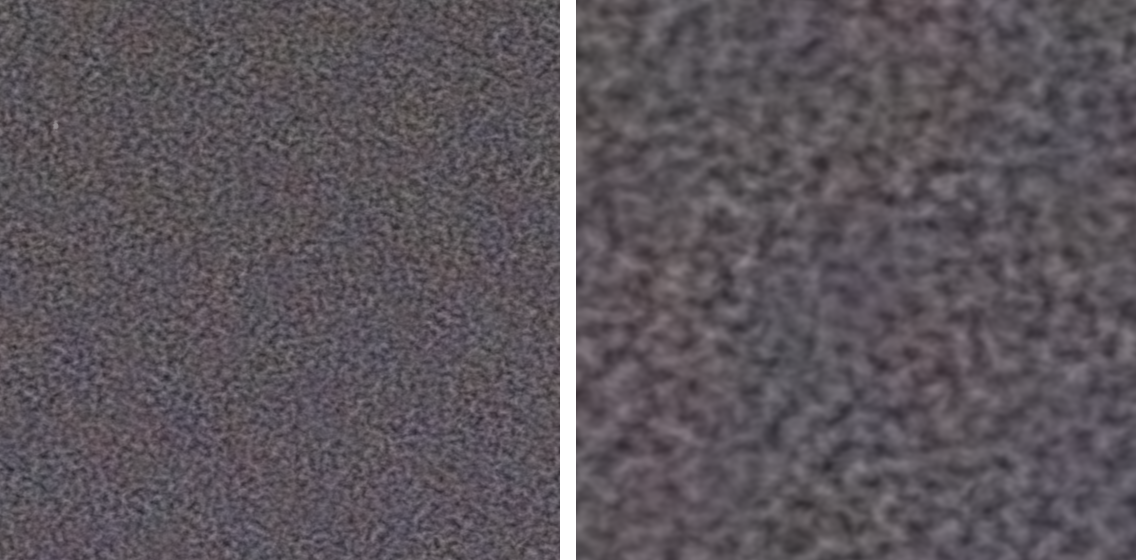
Left, the full canvas; right, a detail of the centre.
Give the GLSL for this texture, as a WebGL 1 fragment shader.

```glsl
precision highp float;
// Dim mauve-grey grainy surface with faint colour blotches and rare pale flecks.
uniform vec2 u_resolution;

const vec3 TOP_TONE = vec3(0.348, 0.326, 0.340);
const vec3 BOTTOM_TONE = vec3(0.359, 0.330, 0.363);
const vec3 FLECK_TONE = vec3(0.64, 0.62, 0.63);
const vec3 WARM_SHIFT = vec3(0.016, 0.0, -0.018);
const vec3 GREEN_SHIFT = vec3(-0.008, 0.009, -0.008);

// Two random values in 0..1 per lattice point, without sine
vec2 hash2(vec2 cell) {
  vec3 q = fract(cell.xyx * vec3(0.1031, 0.1030, 0.0973));
  q += dot(q, q.yzx + 33.33);
  return fract((q.xx + q.yz) * q.zy);
}

float cornerSlope(vec2 cell, vec2 corner, vec2 local) {
  vec2 gradient = hash2(cell + corner) * 2.0 - 1.0;
  return dot(gradient / max(length(gradient), 0.001), local - corner);
}

// Signed gradient noise, about -0.7..0.7
float gradientNoise(vec2 p) {
  vec2 cell = floor(p);
  vec2 f = fract(p);
  vec2 w = f * f * f * (f * (f * 6.0 - 15.0) + 10.0);
  float low = mix(cornerSlope(cell, vec2(0.0, 0.0), f),
                  cornerSlope(cell, vec2(1.0, 0.0), f), w.x);
  float high = mix(cornerSlope(cell, vec2(0.0, 1.0), f),
                   cornerSlope(cell, vec2(1.0, 1.0), f), w.x);
  return mix(low, high, w.y);
}

vec2 rotate(vec2 p, float angle) {
  float c = cos(angle);
  float s = sin(angle);
  return vec2(c * p.x - s * p.y, s * p.x + c * p.y);
}

// Layered noise; each octave is turned to hide the lattice
float layeredNoise(vec2 p, float frequency, float falloff) {
  float sum = 0.0;
  float weight = 1.0;
  for (int i = 0; i < 3; i++) {
    float layer = float(i);
    vec2 q = rotate(p, 0.6 + 1.1 * layer) * frequency;
    sum += weight * gradientNoise(q + 171.0 + 37.3 * layer);
    frequency *= 1.6;
    weight *= falloff;
  }
  return sum;
}

// Short blunt grains, slightly bent and a little wider than tall
float grain(vec2 p) {
  vec2 bend = vec2(gradientNoise(p * 40.0 + 211.0),
                   gradientNoise(p * 40.0 + 357.0));
  return layeredNoise(p * vec2(0.92, 1.12) + 0.003 * bend, 78.0, 0.5);
}

// Rare ragged flecks, at most one in each grid cell
float flecks(vec2 p, float density, float chance, float roughness) {
  vec2 cell = floor(p * density);
  vec2 center = 0.25 + 0.5 * hash2(cell + 83.0);
  vec2 pick = hash2(cell + 19.0);
  float radius = mix(0.004, 0.011, pick.y);
  float dist = length(fract(p * density) - center) / density;
  float edge = dist - radius - 0.012 * roughness;
  return step(pick.x, chance) * (1.0 - smoothstep(-0.005, 0.003, edge));
}

void main() {
  vec2 p = gl_FragCoord.xy / u_resolution.y;
  float grains = grain(p);

  // Broad tone and local contrast
  vec3 color = mix(BOTTOM_TONE, TOP_TONE, smoothstep(0.0, 1.0, p.y));
  color += 0.010 * layeredNoise(p + 5.0, 7.0, 0.6);
  float contrast = 0.19 * (1.0 + 0.5 * gradientNoise(p * 15.0 + 61.0));

  // Soft chroma blotches
  color += WARM_SHIFT * layeredNoise(p + 2.0, 8.0, 0.7);
  color += GREEN_SHIFT * layeredNoise(p + 8.0, 9.0, 0.7);

  color += contrast * grains * vec3(1.02, 1.0, 1.01);
  color = mix(color, FLECK_TONE, 0.7 * flecks(p, 6.0, 0.05, grains));
  gl_FragColor = vec4(clamp(color, 0.0, 1.0), 1.0);
}
```
